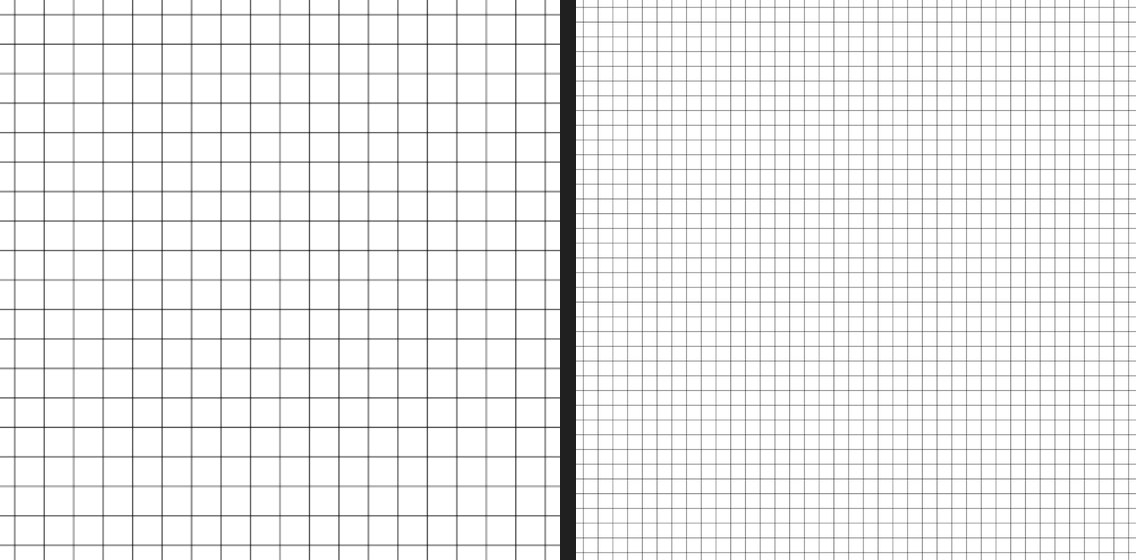
Left: one tile. Right: repeated 2 by 2.
Reproduce this pattern procedurally as a Shadertoy shader.

```glsl
// Square grid of thin grey lines on white, 19 by 19 cells, with uneven line softness.

float hash(vec2 p) {
    return fract(sin(dot(p, vec2(127.1, 311.7))) * 43758.5453);
}

// Share of a pixel covered by a line of the given width, at signed distance d
vec2 lineCoverage(vec2 d, vec2 width, vec2 pixel) {
    vec2 high = min(d + 0.5 * pixel, 0.5 * width);
    vec2 low = max(d - 0.5 * pixel, -0.5 * width);
    return max(high - low, 0.0) / pixel;
}

void mainImage(out vec4 fragColor, in vec2 fragCoord) {
    const float cells = 19.0;
    vec2 uv = fragCoord / iResolution.xy;

    // One line runs through the middle of each cell, so the border stays clear
    vec2 index = mod(floor(uv * cells), cells);
    vec2 d = (fract(uv * cells) - 0.5) / cells;

    // Lines soften in a rhythm counted out from the central line
    vec2 rank = abs(index - 9.0);
    vec2 soft = max(step(mod(rank, 7.0), vec2(0.5)), 0.6 * step(mod(rank, 3.0), vec2(0.5)));

    // Soft lines are wider and paler; each line differs slightly in ink
    vec2 width = mix(vec2(1.25), vec2(2.0), soft) / 512.0;
    vec2 vary = vec2(hash(vec2(index.x, 1.0)), hash(vec2(index.y, 2.0))) - 0.5;
    vec2 ink = mix(vec2(0.62), vec2(0.3), soft) + 0.1 * vary * (1.0 - soft);

    // Crossings darken where both lines overlap
    vec2 shade = 1.0 - ink * lineCoverage(d, width, 1.0 / iResolution.xy);
    fragColor = vec4(vec3(shade.x * shade.y), 1.0);
}
```
